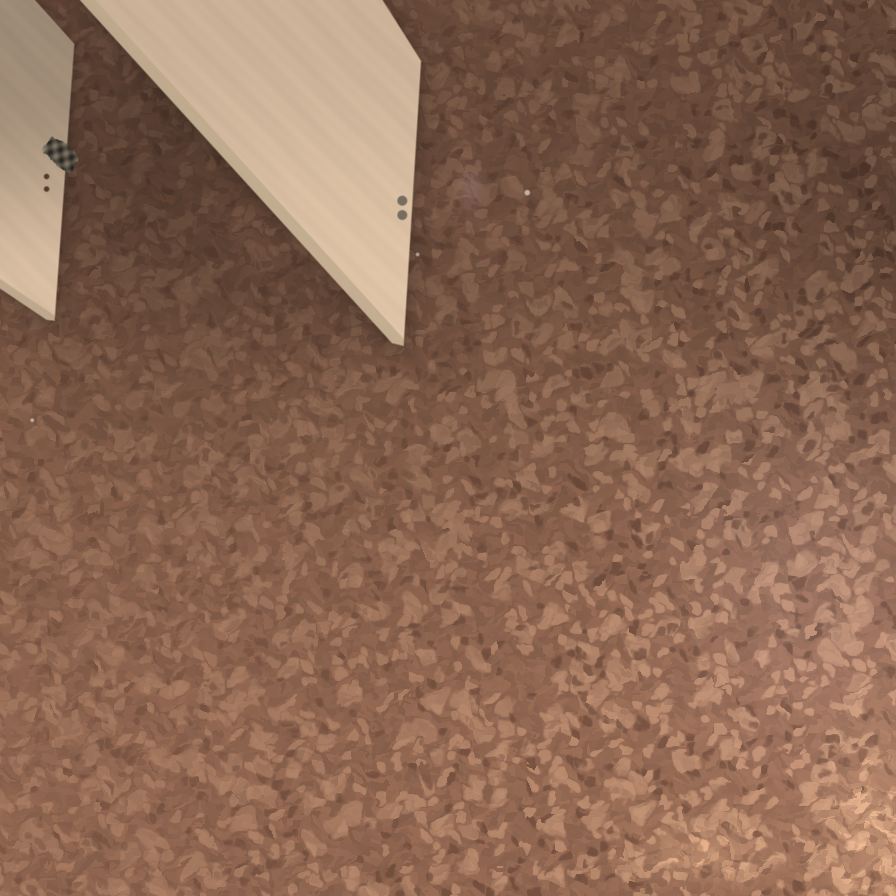
A three.js fragment shader for this texture:

```glsl
// Brown cork floor with two pale wooden boards entering from the upper left.
// Warped cellular noise scatters ragged flakes; half planes cut the boards,
// and broad gradients give the shadows and the glare at the lower right.
#define FLAKE_SCALE 34.0
#define CHIP_SCALE 68.0
#define WARP 0.0075
#define EDGE 0.0013
#define CORK vec3(0.495, 0.350, 0.275)
#define FLAKE vec3(0.670, 0.510, 0.405)
#define PIT vec3(0.335, 0.220, 0.170)
#define WOOD vec3(0.850, 0.745, 0.635)
#define METAL vec3(0.42, 0.39, 0.34)

varying vec2 vUv;

vec2 hash2(vec2 c) {
  return fract(sin(vec2(dot(c, vec2(127.1, 311.7)), dot(c, vec2(269.5, 183.3)))) * 43758.55);
}

// x: distance to nearest cell centre, yz: random values of that cell
vec3 cells(vec2 p) {
  vec2 base = floor(p);
  vec3 best = vec3(9.0, 0.0, 0.0);
  for (int j = -1; j <= 1; j++) {
    for (int i = -1; i <= 1; i++) {
      vec2 c = base + vec2(float(i), float(j));
      float d = length(p - c - hash2(c));
      if (d < best.x) best = vec3(d, hash2(c + 57.0));
    }
  }
  return best;
}

// Layered sines, each octave bent by the one before
vec2 ripple(vec2 p) {
  vec2 sum = vec2(0.0);
  float amp = 0.5;
  for (int i = 0; i < 4; i++) {
    sum += amp * sin(p.yx * vec2(1.0, 1.13) + sum.yx * 3.0 + float(i) * 1.7);
    p = mat2(1.5, 1.1, -1.1, 1.5) * p;
    amp *= 0.62;
  }
  return sum;
}

// Signed distance to a line, positive on the left of a -> b
float side(vec2 p, vec2 a, vec2 b) {
  vec2 d = normalize(b - a);
  return dot(p - a, vec2(-d.y, d.x));
}

float fill(float d) { return 1.0 - smoothstep(-EDGE, EDGE, d); }

float blob(vec2 p, vec2 c, vec2 r) {
  vec2 q = (p - c) / r;
  return exp(-dot(q, q));
}

float disc(vec2 p, vec2 c, float r) { return fill(length(p - c) - r); }

vec3 corkFloor(vec2 p) {
  vec2 q = p + WARP * ripple(p * 95.0);
  vec3 big = cells(q * FLAKE_SCALE);
  vec3 small = cells(q * CHIP_SCALE + 19.0);
  vec3 fine = cells(q * vec2(120.0, 160.0) + 7.0);
  float contrast = 0.65 + 0.5 * smoothstep(0.25, 0.9, p.x - 0.5 * p.y + 0.3);

  // Flakes, chips and pits
  float radius = 0.25 + 0.3 * big.z;
  float flake = step(0.48, big.y) * (1.0 - smoothstep(radius - 0.1, radius + 0.06, big.x));
  flake *= 0.55 + 0.45 * fine.y;
  float chip = step(0.68, small.y) * (1.0 - smoothstep(0.3, 0.5, small.x));
  float pit = step(small.y, 0.2) * (1.0 - smoothstep(0.2, 0.48, small.x));
  vec3 col = CORK * (0.93 + 0.14 * fine.z);
  col = mix(col, FLAKE, contrast * 0.62 * flake);
  col = mix(col, FLAKE * 1.05, contrast * 0.5 * chip * (1.0 - 0.5 * flake));
  col = mix(col, PIT, contrast * 0.5 * pit);

  // Broad light and shadow
  float light = mix(1.12, 0.82, smoothstep(0.1, 0.95, p.y));
  light += 0.10 * blob(p, vec2(0.95, 0.2), vec2(0.35, 0.4));
  light -= 0.13 * blob(p, vec2(1.0, 0.76), vec2(0.16, 0.2));
  light -= 0.17 * blob(p, vec2(0.17, 0.82), vec2(0.13, 0.2));
  light -= 0.10 * blob(p, vec2(0.35, 0.66), vec2(0.14, 0.07));
  col *= light;

  // Glare and haze
  float gleam = blob(p, vec2(0.79, 0.045), vec2(0.07, 0.03)) + blob(p, vec2(0.98, 0.06), vec2(0.06, 0.12));
  col += vec3(0.20, 0.18, 0.14) * gleam * (0.25 + 0.75 * fine.y);
  col += vec3(0.04, 0.045, 0.06) * blob(p, vec2(0.91, 0.34), vec2(0.16, 0.2));
  col += vec3(0.05, 0.05, 0.08) * blob(p, vec2(0.525, 0.79), vec2(0.012, 0.025));
  float specks = disc(p, vec2(0.5885, 0.785), 0.003) + disc(p, vec2(0.036, 0.531), 0.002) + disc(p, vec2(0.466, 0.716), 0.002);
  return mix(col, vec3(0.76, 0.70, 0.64), specks);
}

// Pale face with faint grain, and a cut edge along its lower left side
vec3 board(vec2 p, float rim, float thickness) {
  float across = dot(p, vec2(0.74, 0.67));
  float grain = sin(across * 170.0 + 2.0 * ripple(p * 9.0).x) + 0.6 * sin(across * 430.0 + p.y * 40.0);
  vec3 face = WOOD * (mix(1.03, 0.93, smoothstep(0.65, 1.0, p.y)) + 0.012 * grain);
  float cut = smoothstep(-thickness - EDGE, -thickness + EDGE, rim);
  return mix(face, vec3(0.73, 0.65, 0.54), 0.75 * cut);
}

void main() {
  vec2 p = vUv;
  vec3 col = corkFloor(p);

  // Large board
  float rim = side(p, vec2(0.4375, 0.617), vec2(0.089, 1.0));
  float right = side(p, vec2(0.470, 0.932), vec2(0.4505, 0.614));
  float shape = max(max(rim, right), max(side(p, vec2(0.427, 1.0), vec2(0.470, 0.932)), side(p, vec2(0.4505, 0.614), vec2(0.4375, 0.617))));
  col *= 1.0 - 0.22 * exp(-max(shape, 0.0) * 90.0);
  col = mix(col, board(p, rim, 0.013), fill(shape));
  float studs = disc(p, vec2(0.449, 0.776), 0.0055) + disc(p, vec2(0.449, 0.760), 0.0055);
  col = mix(col, METAL * 1.1, studs);

  // Small board with hinge and screw holes
  rim = side(p, vec2(0.052, 0.643), vec2(0.0, 0.678));
  right = side(p, vec2(0.083, 0.951), vec2(0.061, 0.642));
  shape = max(max(rim, right), max(side(p, vec2(0.039, 1.0), vec2(0.083, 0.951)), side(p, vec2(0.061, 0.642), vec2(0.052, 0.643))));
  col *= 1.0 - 0.2 * exp(-max(shape, 0.0) * 90.0);
  col = mix(col, board(p, rim, 0.009) * mix(0.97, 0.78, smoothstep(0.68, 0.9, p.y)), fill(shape));
  float holes = disc(p, vec2(0.052, 0.803), 0.003) + disc(p, vec2(0.052, 0.789), 0.003);
  col = mix(col, PIT, holes);
  vec2 h = mat2(0.82, 0.57, -0.57, 0.82) * (p - vec2(0.068, 0.827));
  float hinge = fill(max(abs(h.x) - 0.019, abs(h.y) - 0.011) + 0.003 * ripple(p * 200.0).x);
  col = mix(col, METAL * (0.75 + 0.4 * sin(h.x * 420.0) * sin(h.y * 350.0)), hinge);

  gl_FragColor = vec4(col, 1.0);
}
```
